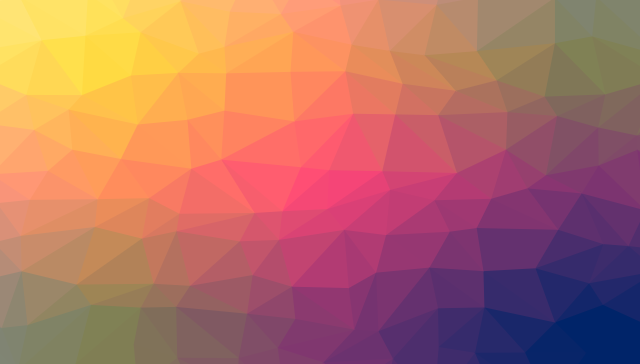
A Shadertoy shader for this background:

```glsl
// Low-poly background: jittered triangles tinted from yellow through pink to navy.

float cross2(vec2 u, vec2 v) {
    return u.x * v.y - u.y * v.x;
}

vec2 hash2(vec2 p) {
    vec2 s = vec2(dot(p, vec2(127.1, 311.7)), dot(p, vec2(269.5, 183.3)));
    return fract(sin(s) * 43758.5);
}

// Colour ramp, used along both axes
vec3 ramp(float t) {
    vec3 cream  = vec3(1.00, 0.90, 0.50);
    vec3 yellow = vec3(1.00, 0.87, 0.24);
    vec3 pink   = vec3(1.00, 0.27, 0.47);
    vec3 navy   = vec3(0.00, 0.14, 0.41);
    vec3 col = mix(cream, yellow, clamp(t / 0.17, 0.0, 1.0));
    col = mix(col, pink, clamp((t - 0.17) / 0.34, 0.0, 1.0));
    return mix(col, navy, clamp((t - 0.51) / 0.38, 0.0, 1.0));
}

// Average of the ramp going right and the ramp going down
vec3 gradient(vec2 p) {
    float aspect = iResolution.x / iResolution.y;
    return 0.5 * (ramp(p.x / aspect) + ramp(1.0 - p.y));
}

// Grid corner moved by a random offset, in canvas heights
vec2 gridCorner(vec2 cell) {
    vec2 jitter = 0.7 * (hash2(cell) - 0.5);
    return (cell + jitter + vec2(0.7, 0.19)) * vec2(0.139, 0.107);
}

// Distance to the line a-b, positive on its left
float side(vec2 p, vec2 a, vec2 b) {
    return cross2(b - a, p - a) / max(length(b - a), 0.0001);
}

// Twice the signed area of a triangle
float area(vec2 a, vec2 b, vec2 c) {
    return cross2(b - a, c - a);
}

// Flat triangle, weighted by its smooth coverage
vec4 facet(vec2 p, vec2 a, vec2 b, vec2 c) {
    float inside = min(side(p, a, b), min(side(p, b, c), side(p, c, a)));
    float cover = clamp(0.5 + inside * iResolution.y, 0.0, 1.0);
    return vec4(gradient((a + b + c) / 3.0), 1.0) * cover;
}

void mainImage(out vec4 fragColor, in vec2 fragCoord) {
    vec2 p = fragCoord / iResolution.y;

    // Only these four cells can reach the point
    vec2 base = floor(p / vec2(0.139, 0.107) - vec2(0.7, 0.19) - 0.5);
    vec4 sum = vec4(0.0);

    for (int k = 0; k < 4; k++) {
        float n = float(k);
        vec2 cell = base + vec2(mod(n, 2.0), floor(n / 2.0));
        vec2 a = gridCorner(cell);
        vec2 b = gridCorner(cell + vec2(1.0, 0.0));
        vec2 c = gridCorner(cell + vec2(1.0, 1.0));
        vec2 d = gridCorner(cell + vec2(0.0, 1.0));

        // Turn the quad so that a-c is the diagonal that avoids slivers
        float splitAC = min(area(a, b, c), area(a, c, d));
        float splitBD = min(area(a, b, d), area(b, c, d));
        if (splitBD > splitAC) {
            vec2 first = a;
            a = b;
            b = c;
            c = d;
            d = first;
        }
        sum += facet(p, a, b, c) + facet(p, a, c, d);
    }
    fragColor = vec4(sum.rgb / max(sum.a, 0.0001), 1.0);
}
```
